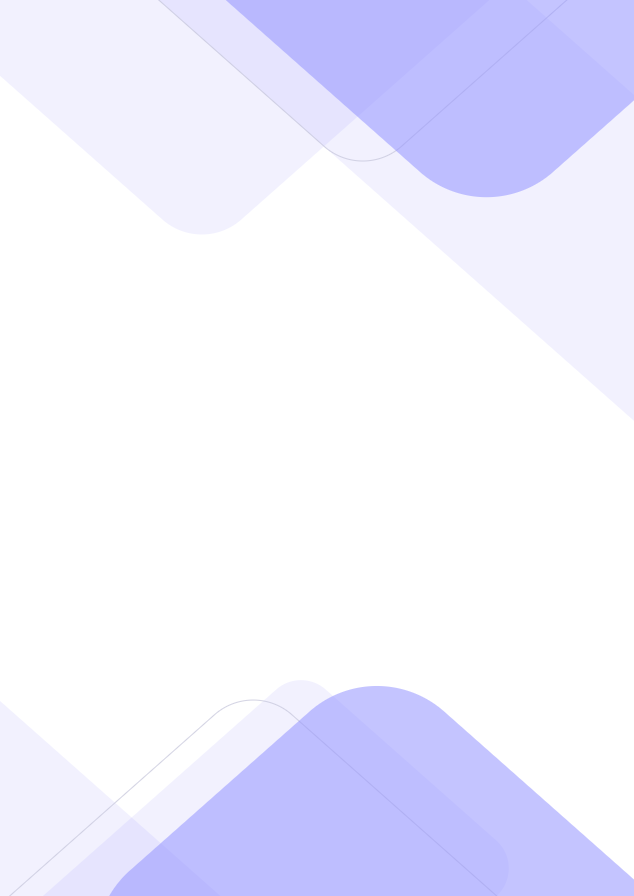
Reproduce this background procedurally as a Shadertoy shader.

```glsl
// Translucent lavender rounded tiles and hairline outlines on white paper.

#define PAPER vec3(1.0)
#define PALE vec4(0.42, 0.39, 0.97, 0.09)
#define STRONG vec4(0.58, 0.58, 1.0, 0.55)
#define HAIRLINE vec4(0.78, 0.78, 0.86, 0.75)
#define LINE_WIDTH 0.0012
#define SLOPE 0.885
#define LONG 2.0
#define UP 1.0
#define DOWN -1.0

float segmentDistance(vec2 p, vec2 a, vec2 edge) {
    vec2 q = p - a;
    return length(q - edge * clamp(dot(q, edge) / dot(edge, edge), 0.0, 1.0));
}

// Rounded parallelogram: two arms (left, right) leave the tip's arc centre.
float tileDistance(vec2 p, vec2 tip, float facing, vec2 arms, float radius) {
    vec2 q = (p - tip) * vec2(1.0, facing);
    vec2 along = normalize(vec2(1.0, SLOPE));
    vec2 left = -along * arms.x;
    vec2 right = vec2(along.x, -along.y) * arms.y;

    float d = min(segmentDistance(q, vec2(0.0), left),
                  segmentDistance(q, vec2(0.0), right));
    d = min(d, segmentDistance(q, left, right));
    d = min(d, segmentDistance(q, right, left));

    // Position in the basis of the arms tells inside from outside
    vec2 uv = inverse(mat2(left, right)) * q;
    bool inside = all(greaterThan(uv, vec2(0.0))) && all(lessThan(uv, vec2(1.0)));
    return (inside ? -d : d) - radius;
}

void paint(inout vec3 colour, vec4 ink, float d) {
    float coverage = clamp(0.5 - d * iResolution.y, 0.0, 1.0);
    colour = mix(colour, ink.rgb, ink.a * coverage);
}

void mainImage(out vec4 fragColor, in vec2 fragCoord) {
    vec2 p = fragCoord / iResolution.y;
    vec2 open = vec2(LONG);
    vec3 colour = PAPER;

    // Pale tiles at the top
    paint(colour, PALE, tileDistance(p, vec2(0.2253, 0.8047), DOWN, open, 0.0664));
    paint(colour, PALE, tileDistance(p, vec2(0.8464, 0.4944), DOWN, vec2(LONG, 0.1432), 0.0651));

    // Pale tiles at the bottom
    paint(colour, PALE, tileDistance(p, vec2(-0.0781, 0.1999), UP, open, 0.0651));
    paint(colour, PALE, tileDistance(p, vec2(0.3359, 0.1992), UP, vec2(LONG, 0.254), 0.0417));

    // Hairline outlines, under the strong tiles
    float upperLine = tileDistance(p, vec2(0.4049, 0.8854), DOWN, open, 0.0651);
    float lowerLine = tileDistance(p, vec2(0.2826, 0.1536), UP, open, 0.0651);
    paint(colour, HAIRLINE, min(abs(upperLine), abs(lowerLine)) - 0.5 * LINE_WIDTH);

    // Strong tiles
    paint(colour, STRONG, tileDistance(p, vec2(0.5430, 0.8919), DOWN, open, 0.1120));
    paint(colour, STRONG, tileDistance(p, vec2(0.4206, 0.1211), UP, vec2(0.2677, LONG), 0.1133));

    fragColor = vec4(colour, 1.0);
}
```
